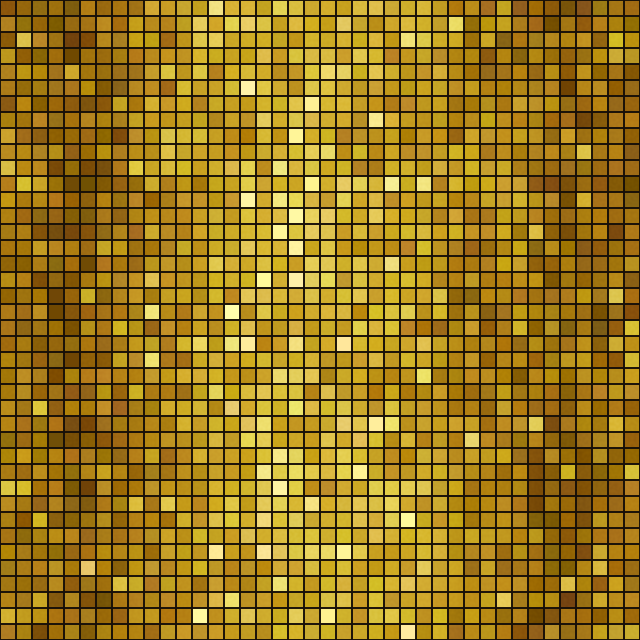
Reproduce this pattern procedurally as a WebGL 1 fragment shader.

```glsl
precision highp float;
// Gold mosaic of small square tiles with dark joints, soft vertical sheen and random glints.

uniform vec2 u_resolution;

const float TILES = 40.0;          // tiles across and down
const float JOINT_WIDTH = 0.11;    // fraction of a tile
const float TONE_SPREAD = 0.25;    // brightness variation between tiles
const float GLINT_CHANCE = 0.07;
const float GLINT_GAIN = 0.32;
const float HUE_SPREAD = 0.055;    // orange to green shift
const float PALE_SPREAD = 0.07;    // variation of the blue channel
const float CLOUD_GAIN = 0.16;     // broad uneven lighting
const float GRAIN_GAIN = 0.035;    // fine texture inside tiles

const vec3 JOINT = vec3(0.09, 0.06, 0.03);
const vec3 BRONZE = vec3(0.44, 0.28, 0.03);
const vec3 OCHRE = vec3(0.70, 0.51, 0.08);
const vec3 GOLD = vec3(0.83, 0.70, 0.17);
const vec3 GLEAM = vec3(1.0, 0.96, 0.62);

float hash(vec2 p) {
  vec3 q = fract(vec3(p.xyx) * 0.1031);
  q += dot(q, q.yzx + 33.33);
  return fract((q.x + q.y) * q.z);
}

float cornerSlope(vec2 corner, vec2 offset) {
  float angle = 6.2832 * hash(corner + 71.0);
  return dot(vec2(cos(angle), sin(angle)), offset);
}

float gradientNoise(vec2 p) {
  vec2 i = floor(p);
  vec2 f = fract(p);
  vec2 w = f * f * f * (f * (f * 6.0 - 15.0) + 10.0);
  vec2 e = vec2(1.0, 0.0);
  float low = mix(cornerSlope(i, f), cornerSlope(i + e, f - e), w.x);
  float high = mix(cornerSlope(i + e.yx, f - e.yx), cornerSlope(i + 1.0, f - 1.0), w.x);
  return mix(low, high, w.y);
}

float bump(float x, float center, float width) {
  float d = (x - center) / width;
  return exp(-d * d);
}

// Bright middle with a dark band near each side.
float sheen(float x) {
  return 0.32 + 0.31 * bump(x, 0.49, 0.23)
       - 0.15 * bump(x, 0.13, 0.07)
       - 0.06 * bump(x, 0.73, 0.03)
       - 0.13 * bump(x, 0.88, 0.05);
}

vec3 goldRamp(float tone) {
  vec3 color = mix(BRONZE, OCHRE, clamp(tone / 0.35, 0.0, 1.0));
  color = mix(color, GOLD, clamp((tone - 0.35) / 0.27, 0.0, 1.0));
  return mix(color, GLEAM, clamp((tone - 0.62) / 0.38, 0.0, 1.0));
}

// Triangular random value from -1 to 1.
float spread(vec2 id) {
  return hash(id + 11.0) + hash(id + 137.0) - 1.0;
}

vec3 tileColor(vec2 id, vec2 uv) {
  vec2 center = (id + 0.5) / TILES;
  float tone = sheen(mix(center.x, uv.x, 0.5));
  tone += CLOUD_GAIN * gradientNoise(center * vec2(7.0, 4.0) + 3.7);
  tone += TONE_SPREAD * spread(id);
  tone += GLINT_GAIN * step(hash(id + 211.0), GLINT_CHANCE);
  tone += GRAIN_GAIN * gradientNoise(uv * TILES * 5.0);

  vec3 color = goldRamp(tone);
  color.g += HUE_SPREAD * spread(id + 307.0);
  color.b += PALE_SPREAD * spread(id + 409.0);
  return clamp(color, 0.0, 1.0);
}

void main() {
  vec2 uv = gl_FragCoord.xy / u_resolution;
  vec2 grid = uv * TILES;
  vec2 cell = fract(grid);

  // Distance to the nearest joint center, smoothed over one pixel.
  vec2 edge = min(cell, 1.0 - cell);
  vec2 halfPixel = 0.5 * TILES / u_resolution;
  vec2 face = smoothstep(0.5 * JOINT_WIDTH - halfPixel, 0.5 * JOINT_WIDTH + halfPixel, edge);

  gl_FragColor = vec4(mix(JOINT, tileColor(floor(grid), uv), face.x * face.y), 1.0);
}
```
